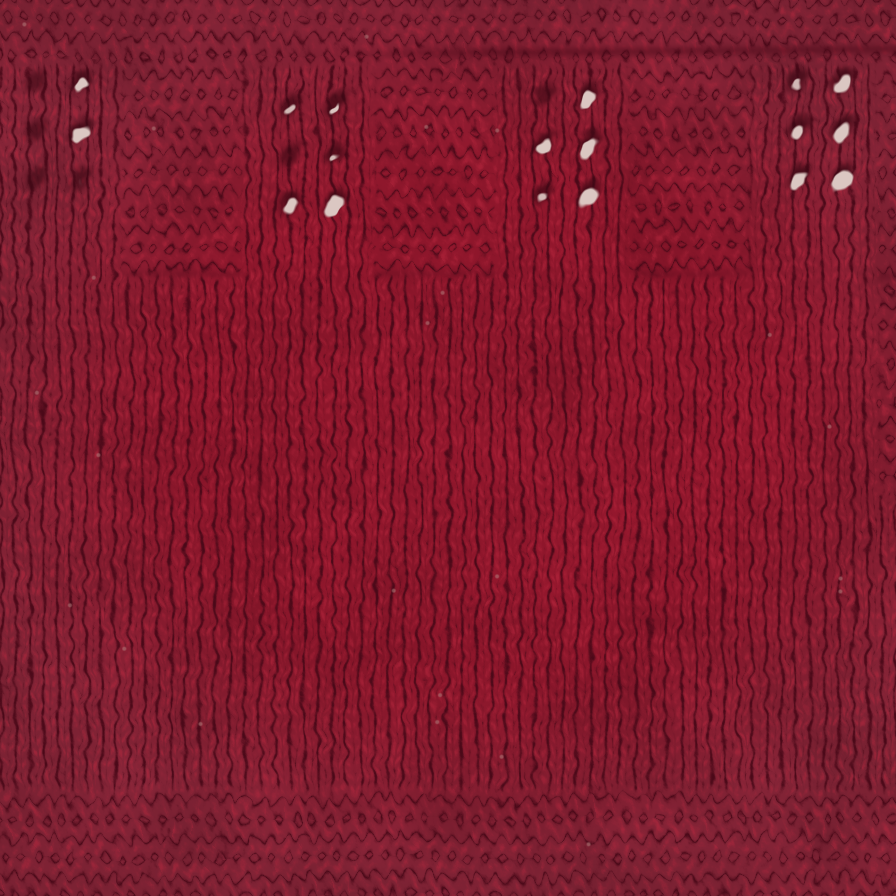
Give the GLSL for this texture, as a three.js fragment shader.

```glsl
// Crimson knitted swatch: smooth ribs, purl bands and blocks, groups of eyelets.
varying vec2 vUv;

const vec3 SHADOW = vec3(0.29, 0.035, 0.095);
const vec3 WOOL_CORE = vec3(0.545, 0.085, 0.165);
const vec3 WOOL_EDGE = vec3(0.495, 0.135, 0.205);
const vec3 SHEEN = vec3(0.74, 0.16, 0.25);
const vec3 BACKING = vec3(0.86, 0.78, 0.76);
const vec2 KNIT_COUNT = vec2(62.0, 66.0);   // columns, rows of V stitches
const vec2 PURL_COUNT = vec2(54.0, 47.0);   // bumps, rows of purl ridges
const float GROUP_STEP = 0.2835;            // spacing of blocks and eyelet groups
const float GROUP_START = 0.065;
const float BLOCK_START = 0.202;
const float BLOCK_HALF = 0.068;
const float BLOCK_BASE = 0.692;
const float TOP_BAND = 0.928;
const float BOTTOM_BAND = 0.118;
const float EYELET_SIZE = 0.0105;
const vec4 GROUP_TOP = vec4(0.904, 0.878, 0.889, 0.906);

// How far each eyelet is open: one vector per group, rows from the top.
const mat4 OPEN_LEFT = mat4(0.0, 0.15, 0.0, 0.0,  0.4, 0.15, 0.62, 0.0,
                            0.0, 0.70, 0.4, 0.0,  0.4, 0.60, 0.85, 0.0);
const mat4 OPEN_RIGHT = mat4(0.62, 0.75, 0.2, 0.0,  0.45, 0.4, 0.9, 0.0,
                             0.75, 0.85, 0.9, 0.0,  0.70, 0.75, 1.0, 0.0);

float hash(vec2 p) {
  return fract(sin(dot(p, vec2(127.1, 311.7))) * 43758.5453);
}

float noise(vec2 p) {
  vec2 i = floor(p), f = fract(p);
  f = f * f * (3.0 - 2.0 * f);
  return mix(mix(hash(i), hash(i + vec2(1.0, 0.0)), f.x),
             mix(hash(i + vec2(0.0, 1.0)), hash(i + 1.0), f.x), f.y);
}

float fbm(vec2 p) {
  float sum = 0.0, amp = 0.5;
  for (int i = 0; i < 4; i++) {
    sum += amp * noise(p);
    p = p * 2.03 + 17.3;
    amp *= 0.5;
  }
  return sum;
}

// Height of V stitches stacked in vertical columns.
float knitHeight(vec2 p) {
  vec2 q = p * KNIT_COUNT;
  float side = fract(q.x) - 0.5;
  float leg = abs(side);
  float column = floor(q.x);
  float row = q.y - leg * 1.7 + 0.3 * hash(vec2(column, 3.0));
  float gutter = smoothstep(0.5, 0.26, leg);
  float crease = smoothstep(0.0, 0.13, leg);
  float strand = 0.5 - 0.5 * cos(6.2832 * fract(row));
  float tension = hash(vec2(column * 2.0 + step(0.0, side), floor(row)));
  return gutter * (0.55 + 0.45 * crease) * (0.52 + 0.3 * strand + 0.3 * tension);
}

// Height of interlocking purl bumps in horizontal ridges.
float purlHeight(vec2 p) {
  vec2 q = p * PURL_COUNT;
  float bow = 0.24 * sin(6.2832 * q.x + 3.1416 * floor(q.y * 0.5));
  float v = q.y + bow;
  float row = floor(v);
  float u = q.x + 0.5 * mod(row, 2.0) + 0.35 * (fract(v) - 0.5);
  float ridge = pow(abs(sin(3.1416 * v)), 0.65);
  float bump = 0.5 + 0.5 * cos(6.2832 * u);
  return ridge * (0.5 + 0.32 * bump + 0.3 * hash(vec2(floor(u), row)));
}

// Share of purl texture: bands, repeated blocks and part of the right border.
float purlMask(vec2 p) {
  float bands = smoothstep(-0.008, 0.008, p.y - TOP_BAND)
              + smoothstep(0.012, -0.012, p.y - BOTTOM_BAND);
  float x = abs(mod(p.x - BLOCK_START + 0.5 * GROUP_STEP, GROUP_STEP) - 0.5 * GROUP_STEP);
  float block = smoothstep(0.008, -0.008, x - BLOCK_HALF) * smoothstep(-0.006, 0.006, p.y - BLOCK_BASE);
  float border = smoothstep(0.972, 0.985, p.x) * smoothstep(0.43, 0.47, p.y);
  return clamp(bands + block + border, 0.0, 1.0);
}

// x: dark pit around the eyelets, y: backing seen through them.
vec2 eyelets(vec2 p) {
  vec2 cover = vec2(0.0);
  vec2 ragged = 0.006 * (vec2(noise(p * 110.0), noise(p * 110.0 + 40.0)) - 0.5);
  for (int g = 0; g < 4; g++) {
    for (int r = 0; r < 3; r++) {
      for (int s = 0; s < 2; s++) {
        float open = s == 0 ? OPEN_LEFT[g][r] : OPEN_RIGHT[g][r];
        vec2 center = vec2(GROUP_START + GROUP_STEP * float(g) + 0.05 * float(s) - 0.025,
                           GROUP_TOP[g] - 0.054 * float(r));
        vec2 d = p - center + ragged;
        d = vec2(d.x - 0.35 * d.y, d.y * 0.85);
        float pit = smoothstep(0.017, 0.004, length(d - vec2(-0.002, 0.005)));
        float radius = EYELET_SIZE * open;
        float gap = smoothstep(0.0018, -0.0018, length(d) - radius) * smoothstep(0.15, 0.45, open);
        cover = max(cover, vec2(pit * (0.55 + 0.3 * open), gap));
      }
    }
  }
  return cover;
}

void main() {
  vec2 p = vUv;
  vec2 drift = vec2(fbm(p * 9.0), fbm(p * 9.0 + 31.0)) - 0.47;
  vec2 wobble = vec2(noise(p * 75.0), noise(p * 75.0 + 9.0)) - 0.5;
  vec2 cloth = p + 0.012 * drift + 0.007 * wobble;

  // Stitch relief with loose fibres
  float purl = purlMask(p + 0.006 * wobble);
  float height = mix(knitHeight(cloth), purlHeight(cloth), purl);
  float fibre = fbm(vec2(p.x + 0.35 * p.y, p.y) * vec2(210.0, 150.0)) - 0.47;
  float relief = mix(height, 0.55, 0.22) + 0.6 * fibre;

  // Wool tone: rich in the middle, dusty toward the borders
  float dusty = smoothstep(0.25, 0.52, length((p - vec2(0.53, 0.52)) * vec2(0.85, 1.0)));
  vec3 wool = mix(WOOL_CORE, WOOL_EDGE, dusty) * (0.94 + 0.22 * (fbm(p * 14.0) - 0.2));
  vec3 color = mix(SHADOW, wool, smoothstep(-0.05, 0.6, relief));
  color = mix(color, SHEEN, 0.5 * smoothstep(0.62, 1.15, relief));

  // Folds below the upper band and the blocks
  float fold = exp(-pow((p.y - 0.937 - 0.008 * p.x) / 0.006, 2.0)) * smoothstep(0.3, 0.6, p.x);
  fold += 0.7 * purl * exp(-pow((p.y - BLOCK_BASE) / 0.006, 2.0));
  color = mix(color, SHADOW, 0.45 * fold);

  // Eyelets and stray pale flecks
  vec2 hole = eyelets(p);
  color = mix(color, SHADOW * 0.75, hole.x);
  color = mix(color, BACKING, hole.y);
  vec2 cell = floor(p * 60.0);
  vec2 spot = fract(p * 60.0) - 0.25 - 0.5 * vec2(hash(cell + 5.0), hash(cell + 8.0));
  float fleck = step(0.994, hash(cell)) * smoothstep(0.2, 0.06, length(spot));
  color = mix(color, vec3(0.68, 0.46, 0.46), 0.6 * fleck);

  gl_FragColor = vec4(color, 1.0);
}
```
